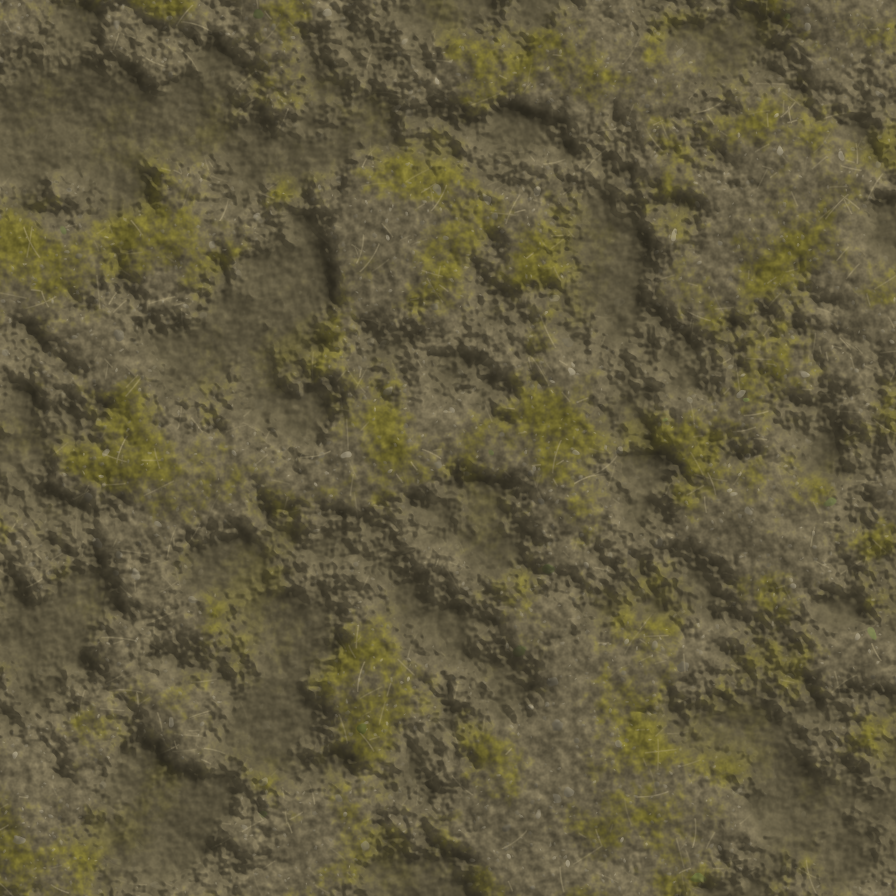
Reproduce this texture procedurally as a WebGL 2 fragment shader.

```glsl
#version 300 es
precision highp float;
// Damp, eroded earth with smooth hollows, mossy rises, grit, pebbles and dry straw.

uniform vec2 u_resolution;
out vec4 fragColor;

const vec3 RAISED_SOIL = vec3(0.408, 0.375, 0.285);
const vec3 HOLLOW_SOIL = vec3(0.356, 0.328, 0.244);
const vec3 MOSS = vec3(0.405, 0.380, 0.150);
const vec3 STONE = vec3(0.570, 0.540, 0.455);
const vec3 STRAW = vec3(0.590, 0.545, 0.420);
const vec3 LEAF = vec3(0.430, 0.480, 0.270);
const vec2 TO_LIGHT = vec2(0.66, 0.75);
const float RELIEF_SCALE = 5.2;    // broad forms across the canvas
const float RELIEF_CONTRAST = 0.46;
const float SHADOW_REACH = 0.016;
const float SHADOW_DEPTH = 0.30;
const float GRAIN_SCALE = 85.0;
const float MOSS_SCALE = 9.0;
const float STRAW_GRID = 20.0;
const float STRAW_HALF_WIDTH = 0.0008;
const float TAU = 6.28319;

vec2 hash2(vec2 cell, uint seed) {
    uvec2 v = uvec2(ivec2(cell)) + uvec2(seed * 747u, seed * 2891u);
    v = v * 1664525u + 1013904223u;
    v.x += v.y * 1664525u;
    v.y += v.x * 1664525u;
    v ^= v >> 16u;
    v.x += v.y * 1664525u;
    v.y += v.x * 1664525u;
    v ^= v >> 16u;
    return vec2(v & 65535u) / 65535.0;
}

float cornerSlope(vec2 cell, vec2 offset) {
    float angle = TAU * hash2(cell, 0u).x;
    return dot(vec2(cos(angle), sin(angle)), offset);
}

float gradientNoise(vec2 p) {
    vec2 i = floor(p), f = p - i;
    vec2 s = f * f * f * (f * (f * 6.0 - 15.0) + 10.0);
    vec2 e = vec2(1.0, 0.0);
    float low = mix(cornerSlope(i, f), cornerSlope(i + e, f - e), s.x);
    float high = mix(cornerSlope(i + e.yx, f - e.yx), cornerSlope(i + 1.0, f - 1.0), s.x);
    return 1.4 * mix(low, high, s.y);
}

float fbm(vec2 p, int octaves) {
    float sum = 0.0, gain = 0.6;
    for (int i = 0; i < octaves; i++) {
        sum += gain * gradientNoise(p);
        p = mat2(1.6, 1.2, -1.2, 1.6) * p + 17.3;
        gain *= 0.55;
    }
    return sum;
}

// x: height, y: how far the point stands on a rise (0 hollow, 1 top)
vec2 relief(vec2 p) {
    float broad = fbm(p * RELIEF_SCALE + 8.0, 6);
    float rise = smoothstep(-0.24, 0.12, broad);
    return vec2(0.018 * rise + 0.024 * broad, rise);
}

// x: coverage, y: tone of scattered rounded pieces
vec2 pieces(vec2 p, float grid, float density, float radius, uint seed, float px) {
    vec2 home = floor(p * grid), result = vec2(0.0, 1.0);
    for (int k = 0; k < 9; k++) {
        vec2 cell = home + vec2(k % 3 - 1, k / 3 - 1);
        vec2 pick = hash2(cell, seed + 1u), form = hash2(cell, seed + 2u);
        if (pick.x > density) continue;
        vec2 d = p - (cell + hash2(cell, seed)) / grid;
        float c = cos(TAU * form.x), s = sin(TAU * form.x);
        vec2 q = mat2(c, -s, s, c) * d * vec2(1.0, 1.0 + 0.8 * form.y);
        float size = radius * mix(0.4, 1.0, pick.y * pick.y);
        float wobble = 1.0 + 0.5 * gradientNoise(p * 0.9 / radius);
        float cover = clamp((size * wobble - length(q)) / (1.6 * px) + 0.5, 0.0, 1.0);
        float tone = mix(0.70, 1.08, form.y) + 0.16 * dot(d, TO_LIGHT) / size;
        if (cover > result.x) result = vec2(cover, tone);
    }
    return result;
}

float strawCover(vec2 p, float px) {
    vec2 home = floor(p * STRAW_GRID);
    float cover = 0.0;
    for (int k = 0; k < 9; k++) {
        vec2 cell = home + vec2(k % 3 - 1, k / 3 - 1);
        float cluster = hash2(cell, 60u).x;
        for (uint n = 0u; n < 6u; n++) {
            vec2 pick = hash2(cell, 70u + n), form = hash2(cell, 80u + n);
            if (pick.x > cluster * cluster) continue;
            vec2 d = p - (cell + hash2(cell, 90u + n)) / STRAW_GRID;
            float c = cos(TAU * form.x), s = sin(TAU * form.x);
            vec2 q = mat2(c, -s, s, c) * d;
            q.y += (pick.y - 0.5) * 16.0 * q.x * q.x;
            float beyond = max(abs(q.x) - mix(0.004, 0.019, form.y * form.y), 0.0);
            float edge = (STRAW_HALF_WIDTH - length(vec2(beyond, q.y))) / (1.4 * px) + 0.5;
            cover = max(cover, clamp(edge, 0.0, 1.0) * mix(0.15, 0.75, pick.y));
        }
    }
    return cover;
}

void main() {
    vec2 p = gl_FragCoord.xy / u_resolution.y;
    float px = 1.0 / u_resolution.y;

    // Relief, slope light and shadow under the ledges
    vec2 here = relief(p);
    float rise = here.y, span = 0.004;
    float slope = (here.x - relief(p + TO_LIGHT * span).x) / span;
    float shadow = clamp(relief(p + TO_LIGHT * SHADOW_REACH).y - rise, 0.0, 1.0);
    float light = 1.0 + clamp(RELIEF_CONTRAST * slope, -0.22, 0.15) - SHADOW_DEPTH * shadow;

    // Soil and moss
    float grain = fbm(p * GRAIN_SCALE, 3);
    float blotch = fbm(p * 20.0 + 90.0, 3);
    vec3 color = mix(HOLLOW_SOIL, RAISED_SOIL, rise);
    float mossField = fbm(p * MOSS_SCALE + 55.0, 5) + 0.35 * grain + 0.14 * rise;
    float moss = smoothstep(0.02, 0.62, mossField) * mix(0.3, 1.0, rise);
    color = mix(color, MOSS, 0.85 * moss);
    color *= 1.0 + grain * mix(0.18, 0.34, rise) + 0.12 * blotch;

    // Grit, pebbles, leaves and straw
    float bare = mix(0.15, 1.0, rise);
    vec2 grit = pieces(p, 105.0, 0.32, 0.0027, 10u, px);
    vec2 pebble = pieces(p, 38.0, 0.16, 0.0066, 20u, px);
    vec2 leaf = pieces(p, 26.0, 0.025, 0.0090, 30u, px);
    color = mix(color, STONE * grit.y, 0.50 * bare * grit.x);
    color = mix(color, STONE * pebble.y, 0.65 * bare * pebble.x);
    color = mix(color, LEAF * leaf.y, 0.60 * rise * leaf.x);
    color = mix(color, STRAW, strawCover(p, px) * mix(0.08, 0.85, rise));

    fragColor = vec4(color * light, 1.0);
}
```
